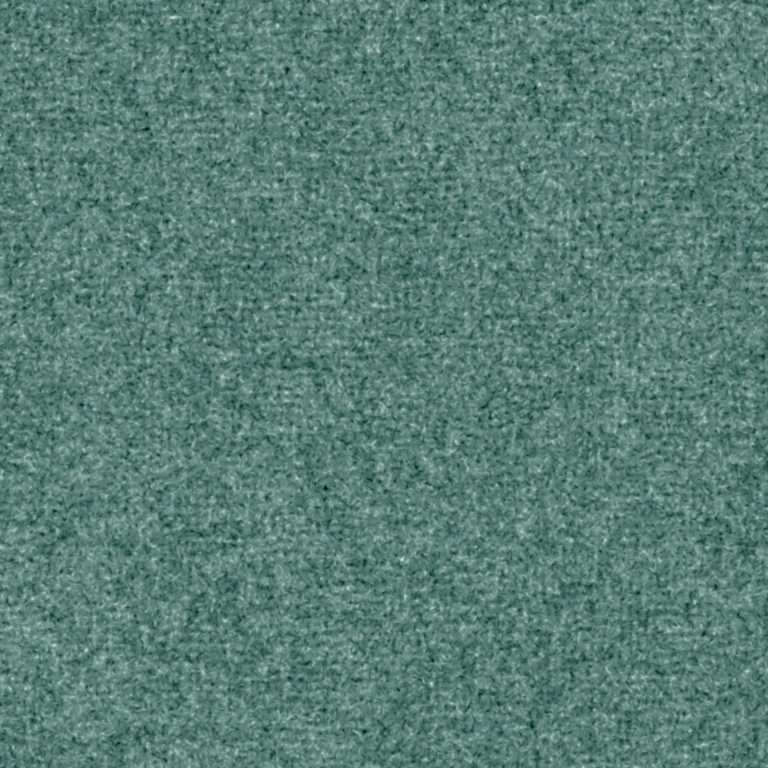
Reproduce this texture procedurally as a Shadertoy shader.

```glsl
const float TAU = 6.2831853;
const vec3 MEAN_TEAL = vec3(0.347, 0.494, 0.465);
const vec3 TONE_STEP = vec3(0.085, 0.073, 0.075);
const float WEAVE_ROWS = 78.0;
const float WEAVE_COLUMNS = 84.0;

vec3 hash3(vec2 p) {
    vec3 q = fract(p.xyx * vec3(0.1031, 0.1030, 0.0973));
    q += dot(q, q.yxz + 33.33);
    return fract((q.xxy + q.yzz) * q.zyx);
}

// Smooth value noise in -1..1
float noise(vec2 p) {
    vec2 i = floor(p);
    vec2 f = fract(p);
    f = f * f * (3.0 - 2.0 * f);
    float low = mix(hash3(i).x, hash3(i + vec2(1, 0)).x, f.x);
    float high = mix(hash3(i + vec2(0, 1)).x, hash3(i + vec2(1, 1)).x, f.x);
    return 2.0 * mix(low, high, f.y) - 1.0;
}

// Sum of short light and dark strokes, one per cell, at random angles
float fibres(vec2 p, float seed) {
    vec2 cell = floor(p);
    float sum = 0.0;
    for (int y = -1; y <= 1; y++) {
        for (int x = -1; x <= 1; x++) {
            vec2 id = cell + vec2(x, y);
            vec3 place = hash3(id + seed);
            float tone = 2.0 * hash3(id + seed + 71.0).y - 1.0;
            float angle = place.z * 0.5 * TAU;
            vec2 along = vec2(cos(angle), sin(angle));
            vec2 d = p - id - place.xy;
            vec2 local = vec2(dot(d, along), dot(d, vec2(-along.y, along.x)));
            local /= vec2(0.5, 0.25);
            sum += tone * exp(-dot(local, local));
        }
    }
    return sum;
}

// Faint backing rows and columns, wavering and fading in patches
float weave(vec2 uv) {
    float rowPhase = uv.y * WEAVE_ROWS + 0.35 * noise(uv * vec2(30.0, 20.0));
    float columnPhase = uv.x * WEAVE_COLUMNS + 0.4 * noise(uv * vec2(20.0, 34.0) + 50.0);
    float rowFade = 0.5 + 0.5 * noise(uv * vec2(16.0, 24.0) + 90.0);
    float columnFade = 0.5 + 0.5 * noise(uv * vec2(24.0, 16.0) + 130.0);
    return rowFade * sin(TAU * rowPhase) + 0.65 * columnFade * sin(TAU * columnPhase);
}

void mainImage(out vec4 fragColor, in vec2 fragCoord) {
    vec2 uv = fragCoord / iResolution.y;

    // Pile: three overlapping layers of fibres
    float pile = fibres(uv * 118.0, 11.0)
               + fibres(uv * 143.0 + 7.3, 207.0)
               + fibres(uv * 172.0 + 3.7, 419.0);

    // Tufts and broad brushed patches
    float tufts = noise(uv * vec2(75.0, 95.0) + 17.0);
    float patches = noise(uv * 7.0) + 0.7 * noise(uv * 17.0 + 40.0);

    float tone = 1.95 * pile + 0.6 * weave(uv) + 0.65 * tufts + 0.22 * patches;
    vec3 color = MEAN_TEAL + TONE_STEP * tone;

    // Slight warm and cool shifts between fibres
    color += vec3(0.012, 0.0, -0.008) * noise(uv * 160.0 + 300.0);

    fragColor = vec4(clamp(color, 0.0, 1.0), 1.0);
}
```
